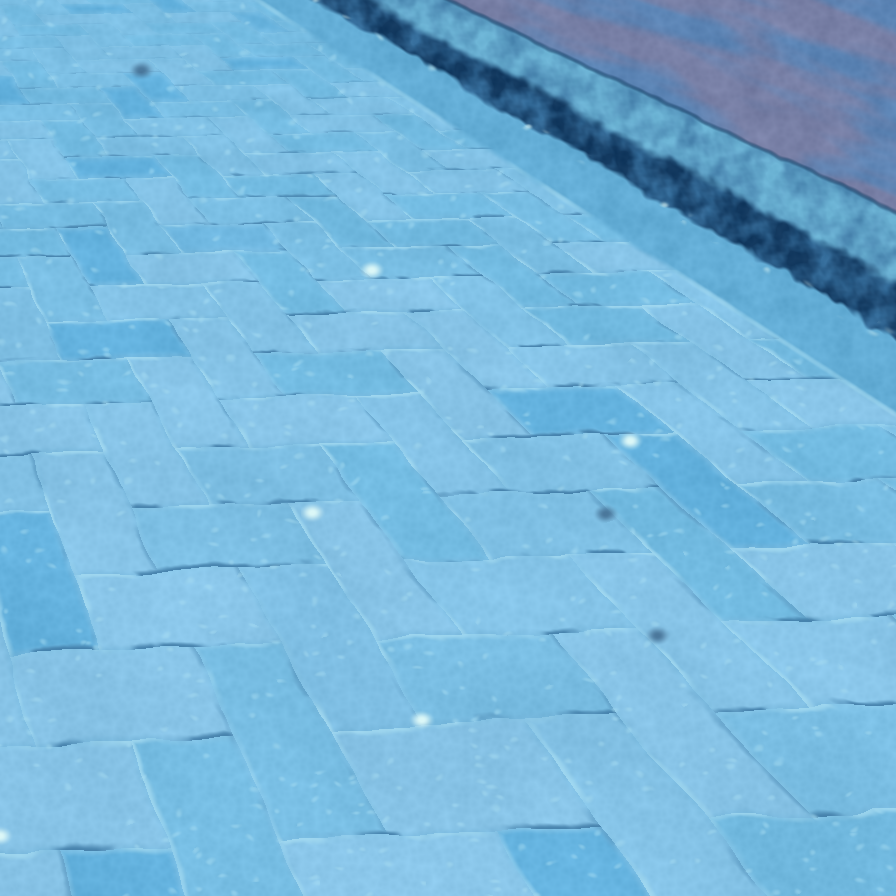
Write a WebGL 2 fragment shader that draws this texture.

```glsl
#version 300 es
precision highp float;

uniform vec2 u_resolution;
out vec4 fragColor;

const vec3 PALE_PAVER = vec3(0.535, 0.77, 0.908);
const vec3 MID_PAVER = vec3(0.445, 0.73, 0.88);
const vec3 BLUE_PAVER = vec3(0.36, 0.68, 0.86);
const vec3 JOINT_LIGHT = vec3(0.66, 0.87, 0.95);
const vec3 JOINT_DARK = vec3(0.23, 0.46, 0.63);
const vec3 GUTTER = vec3(0.39, 0.68, 0.84);
const vec3 KERB_SHADE = vec3(0.07, 0.22, 0.37);
const vec3 KERB_FACE = vec3(0.22, 0.44, 0.62);
const vec3 KERB_TOP = vec3(0.43, 0.71, 0.84);
const vec3 KERB_WORN = vec3(0.27, 0.50, 0.67);
const vec3 WALK_BLUE = vec3(0.36, 0.52, 0.71);
const vec3 WALK_RED = vec3(0.47, 0.50, 0.65);
const vec3 LITTER = vec3(0.86, 0.97, 0.97);
const vec3 STAIN = vec3(0.24, 0.40, 0.54);

float hash(vec2 p) {
  vec3 q = fract(p.xyx * vec3(0.1031, 0.1030, 0.0973));
  q += dot(q, q.yzx + 33.33);
  return fract((q.x + q.y) * q.z);
}

// Layered sines, roughly -1 to 1
float waves(vec2 p) {
  float sum = 0.0, amp = 0.5;
  for (int i = 0; i < 4; i++) {
    p = mat2(0.8, -0.6, 0.6, 0.8) * p * 1.7 + 1.3;
    sum += amp * sin(p.x + 1.5 * sin(p.y));
    amp *= 0.6;
  }
  return sum;
}

// Cellular noise: distance to the nearest point, and its id
vec2 cells(vec2 p) {
  vec2 nearest = vec2(9.0, 0.0);
  for (int y = -1; y <= 1; y++)
    for (int x = -1; x <= 1; x++) {
      vec2 c = floor(p) + vec2(x, y);
      float dist = length(c + vec2(hash(c), hash(c + 17.3)) - p);
      if (dist < nearest.x) nearest = vec2(dist, hash(c + 41.7));
    }
  return nearest;
}

// Herringbone brick under p: origin in xy, size in zw
vec4 herringbone(vec2 p) {
  vec2 cell = floor(p);
  float k = mod(cell.x - cell.y, 4.0);
  if (k < 1.5) return vec4(cell - vec2(step(0.5, k), 0.0), 2.0, 1.0);
  return vec4(cell - vec2(0.0, 1.0 - step(2.5, k)), 1.0, 2.0);
}

float line(float dist, float width) {
  return 1.0 - smoothstep(0.1 * width, width, abs(dist));
}

float past(float x, float edge, float soft) {
  return smoothstep(edge - soft, edge + soft, x);
}

vec3 paving(vec2 ground, vec2 cellSize, float depth, float grain) {
  vec2 p = ground + 0.05 * vec2(waves(ground * 1.4), waves(ground * 1.4 + 8.0));
  vec4 brick = herringbone(p);
  vec2 low = (p - brick.xy) * cellSize;
  vec2 high = (brick.xy + brick.zw - p) * cellSize;

  // Brick tint, softening into its neighbours
  float id = hash(brick.xy + 3.0);
  float inner = smoothstep(-0.006, 0.008, min(min(low.x, low.y), min(high.x, high.y)));
  float tint = mix(0.6, smoothstep(0.1, 0.75, id), inner);
  tint *= mix(0.72, 1.0, smoothstep(0.4, 0.75, depth));
  vec3 color = mix(MID_PAVER, PALE_PAVER, tint);
  color = mix(color, BLUE_PAVER, 0.85 * inner * smoothstep(0.86, 0.94, id));
  color += 0.02 * waves(ground * 0.8) + grain;

  // Joints survive only in scattered, uneven stretches
  float wear = waves(ground * 1.9 + 5.0);
  float width = depth * (0.006 + 0.002 * waves(ground * 5.0));
  float fade = smoothstep(0.3, 0.7, depth);
  float pale = max(line(low.x, width), line(high.y, width));
  float dark = max(line(low.y, width), 0.4 * line(high.x, width));
  color = mix(color, JOINT_LIGHT, pale * fade * (0.1 + 0.6 * smoothstep(-0.2, 0.6, wear)));
  return mix(color, JOINT_DARK, dark * fade * (0.06 + 0.75 * smoothstep(0.05, 0.6, -wear)));
}

void main() {
  vec2 uv = gl_FragCoord.xy / u_resolution;

  // Perspective ground: across runs from road to walk, rows recede
  float depth = 1.365 - uv.y;
  float across = (uv.x + 0.275) / depth;
  float rows = 12.9 * (1.0 - 0.04 * uv.x) / depth - 0.77;
  vec2 ground = vec2(across / 0.095 - 0.74, rows);
  vec2 cellSize = vec2(0.095 * depth * inversesqrt(1.0 + across * across),
                       depth * depth / 12.9);
  float soft = 0.004 / depth;
  float mottle = waves(uv * 38.0);
  float grain = 0.03 * (cells(uv * 110.0).x - 0.45) + 0.012 * waves(uv * 75.0);

  vec3 color = paving(ground, cellSize, depth, grain);

  // Smeared bright chips, then larger litter and stains
  vec2 bent = uv + 0.006 * vec2(waves(uv * 30.0), waves(uv * 30.0 + 4.0));
  vec2 chip = cells(bent * vec2(42.0, 62.0));
  color = mix(color, JOINT_LIGHT, 0.45 * step(0.75, chip.y) * line(chip.x, 0.28));
  vec2 scrap = cells(uv * vec2(9.0, 12.0));
  float spot = line(scrap.x, 0.14);
  color = mix(color, LITTER, spot * step(scrap.y, 0.05));
  color = mix(color, STAIN, 0.8 * spot * step(0.95, scrap.y));

  // Gutter strip with a worn pale seam
  vec3 gutter = GUTTER + 0.022 * mottle + grain;
  color = mix(color, gutter, past(across + 0.006 * mottle, 1.54, 2.0 * soft));
  float seam = smoothstep(-0.4, 0.5, waves(uv * 14.0));
  color = mix(color, JOINT_LIGHT, 0.5 * seam * line(across - 1.54, 0.008 / depth));

  // Kerb: rough dark face and worn light top
  float rough = across + 0.018 * mottle;
  float pitted = 0.5 * mottle + 0.35 * waves(uv * 70.0);
  vec3 face = mix(KERB_SHADE, KERB_FACE, clamp(0.38 + pitted, 0.0, 1.0)) + grain;
  color = mix(color, face, past(rough, 1.718, 1.5 * soft));
  float crumbs = step(0.6, chip.y) * line(chip.x, 0.35);
  color = mix(color, LITTER, 0.6 * crumbs * line(across - 1.71, 0.03));
  vec3 top = mix(KERB_WORN, KERB_TOP, clamp(0.62 + 0.8 * pitted, 0.0, 1.0)) + grain;
  color = mix(color, top, past(rough, 1.88, 3.0 * soft));

  // Raised walk with broken streaks of red and blue brick
  float streak = waves(vec2(uv.x * 9.0 + uv.y * 5.0, uv.y * 30.0 + uv.x * 9.0));
  vec3 walk = mix(WALK_BLUE, WALK_RED, smoothstep(-0.65, 0.45, streak));
  walk += 0.02 * mottle + grain;
  float verge = across + 0.008 * mottle;
  color = mix(color, walk, past(verge, 2.12, 1.5 * soft));
  color = mix(color, KERB_SHADE, 0.5 * line(verge - 2.12, 0.009 / depth));

  fragColor = vec4(color, 1.0);
}
```
